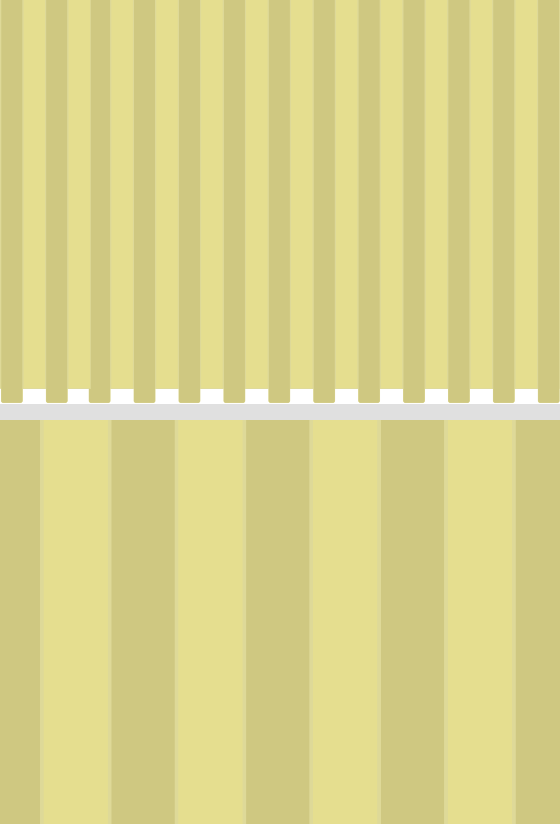
Top, the full canvas; bottom, a detail of the centre.
A WebGL 2 fragment shader for this pattern:

```glsl
#version 300 es
precision highp float;
// Vertical two-tone stripes: long dark slats with rounded feet, joined by
// shorter light panels. Each slat and panel is a rounded box with a pale rim;
// the pairs are laid right to left, so each panel overlaps the next slat.

uniform vec2 u_resolution;
out vec4 outColor;

// Lengths are fractions of the canvas width
const int   PAIRS        = 13;
const float ASPECT       = 370.0 / 512.0;
const float PITCH        = 0.0802;
const float SLAT_WIDTH   = 0.0392;
const float FIRST_LEFT   = 0.0016;
const int   SHIFT_FROM   = 2;       // pairs from here on sit slightly left
const float SHIFT        = 0.0037;
const float SLAT_BOTTOM  = 0.0016;
const float PANEL_BOTTOM = 0.0273;
const float FOOT_RADIUS  = 0.0045;
const float SLAT_RIM     = 0.0008;
const float PANEL_RIM    = 0.0014;

const vec3 DARK  = vec3(0.812, 0.784, 0.506);
const vec3 LIGHT = vec3(0.898, 0.871, 0.561);
const vec3 RIM   = vec3(0.870, 0.850, 0.595);
const vec3 PAPER = vec3(1.0);

// Signed distance to a rounded bar that runs off the top of the canvas
float barDistance(vec2 p, float left, float right, float bottom, float radius) {
  vec2 low = vec2(left, bottom);
  vec2 high = vec2(right, ASPECT + 0.1);
  vec2 q = abs(p - 0.5 * (low + high)) - 0.5 * (high - low) + radius;
  return length(max(q, 0.0)) + min(max(q.x, q.y), 0.0) - radius;
}

// Lays a filled shape with a soft pale rim over the base colour
vec3 layBar(vec3 base, float d, vec3 fill, float rim, float pixel) {
  float inside = smoothstep(-0.5 * pixel, 0.5 * pixel, -d - rim);
  float cover = smoothstep(-0.5 * pixel, 0.5 * pixel, -d);
  return mix(base, mix(RIM, fill, inside), cover);
}

void main() {
  vec2 p = gl_FragCoord.xy / u_resolution * vec2(1.0, ASPECT);
  float pixel = max(1.0 / u_resolution.x, ASPECT / u_resolution.y);

  // Pale ground behind the panels keeps the seams free of white
  float ground = smoothstep(-0.5 * pixel, 0.5 * pixel, p.y - PANEL_BOTTOM);
  vec3 color = mix(PAPER, RIM, ground);

  // Slat and panel pairs, right to left
  for (int i = PAIRS - 1; i >= 0; i--) {
    float left = FIRST_LEFT + PITCH * float(i) - (i >= SHIFT_FROM ? SHIFT : 0.0);
    float seam = left + SLAT_WIDTH;
    float slat = barDistance(p, left, seam, SLAT_BOTTOM, FOOT_RADIUS);
    float panel = barDistance(p, seam, left + PITCH, PANEL_BOTTOM, 0.0);
    color = layBar(color, slat, DARK, SLAT_RIM, pixel);
    color = layBar(color, panel, LIGHT, PANEL_RIM, pixel);
  }

  outColor = vec4(color, 1.0);
}
```
